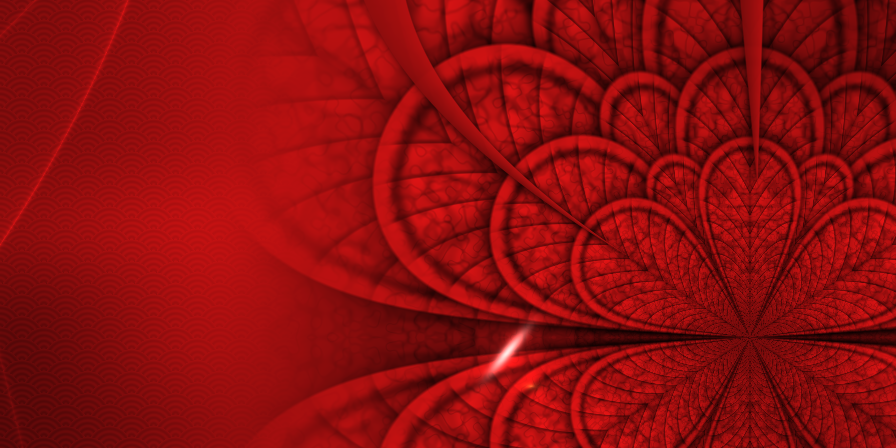
Reproduce this background procedurally as a WebGL 2 fragment shader.

```glsl
#version 300 es
precision highp float;

uniform vec2 u_resolution;
out vec4 outColor;

const vec3 RED_TINT = vec3(1.0, 0.088, 0.09);
const vec3 FLARE_TINT = vec3(1.0, 0.82, 0.8);
const vec2 FLOWER_CENTER = vec2(1.674, 0.247);
const vec2 FLARE_CENTER = vec2(1.133, 0.214);
const vec2 FLARE_AXIS = vec2(0.64, 0.768);
const vec2 SPARK_CENTER = vec2(1.185, 0.138);
const float PETAL_LENGTH = 0.448;
const float PETAL_GROWTH = 1.45;
const int PETAL_RINGS = 4;
const vec3 PETAL_ANGLES = vec3(1.12, 0.577, 1.571);
const vec3 PETAL_WIDTHS = vec3(0.27, 0.52, 0.42);
const float RIM_VALUE = 0.72;
const float SCALE_WIDTH = 0.098;

float hash(vec2 p) {
    p = fract(p * vec2(0.1031, 0.1137));
    p += dot(p, p.yx + 33.33);
    return fract((p.x + p.y) * p.x * 7.31);
}

float noise(vec2 p) {
    vec2 i = floor(p), f = fract(p);
    f = f * f * (3.0 - 2.0 * f);
    return mix(mix(hash(i), hash(i + vec2(1, 0)), f.x),
               mix(hash(i + vec2(0, 1)), hash(i + 1.0), f.x), f.y);
}

// Ridged noise: low along a branching web of cracks
float cracks(vec2 p) {
    float sum = 0.0, weight = 0.4;
    for (int i = 0; i < 3; i++) {
        sum += weight * smoothstep(0.0, 0.4, abs(2.0 * noise(p) - 1.0));
        p = mat2(1.6, 1.2, -1.2, 1.6) * p + 7.3;
        weight *= 0.8;
    }
    return sum;
}

// Overlapping rows of concentric arcs; the lowest covering disc wins
float waveScales(vec2 p) {
    float radius = 0.5 * SCALE_WIDTH, rowStep = 0.5 * radius;
    float firstRow = ceil((p.y - radius) / rowStep);
    for (int i = 0; i < 5; i++) {
        float row = firstRow + float(i);
        float x = mod(p.x + mod(row, 2.0) * radius, SCALE_WIDTH) - radius;
        float d = length(vec2(x, p.y - row * rowStep)) / radius;
        if (d < 1.0) return 0.5 + 0.5 * cos(d * 25.13);
    }
    return 0.5;
}

// Signed horizontal offset from a parabola that hangs from the top edge
float curveOffset(vec2 p, vec3 k) {
    float h = 1.0 - p.y;
    return p.x - (k.x + k.y * h + k.z * h * h);
}

float glowLine(float offset, float width) {
    return exp(-abs(offset) / width);
}

float backdrop(vec2 p) {
    float v = mix(0.46, 0.71, smoothstep(0.0, 0.62, p.x));
    v -= 0.09 * (1.0 - smoothstep(0.0, 0.45, p.y));
    v += 0.1 * (noise(p * vec2(2.5, 4.0) + 3.0) - 0.5);
    v += 0.07 * exp(-dot((p - vec2(0.25, 0.5)) * vec2(3, 9), (p - vec2(0.25, 0.5)) * vec2(3, 9)));
    float patternFade = 1.0 - smoothstep(0.3, 0.75, p.x);
    v += 0.075 * (waveScales(p) - 0.6) * patternFade;

    // Translucent veils with lit edges on the far left
    float veil = curveOffset(p, vec3(0.286, -0.38, -0.26));
    v += 0.24 * glowLine(veil, 0.004) + 0.06 * exp(veil * 14.0) * step(veil, 0.0);
    v += 0.14 * glowLine(curveOffset(p, vec3(0.08, -1.0, 0.0)), 0.005);
    v += 0.1 * glowLine(curveOffset(p, vec3(-0.199, 0.25, 0.0)), 0.005);
    return v;
}

// Nested petals, mirrored in both axes, painted from the outermost inward
float flower(vec2 p, float px) {
    vec2 q = abs(p - FLOWER_CENTER);
    float r = max(length(q), 0.004);
    float angle = atan(q.y, q.x);
    float web = mix(0.5, cracks(vec2(log(r), angle) * 11.0 + 20.0), smoothstep(0.0, 0.15, r));
    float v = 0.18 + 0.25 * web;
    for (int ring = PETAL_RINGS - 1; ring >= 0; ring--) {
        float len = PETAL_LENGTH * pow(PETAL_GROWTH, float(ring));
        for (int j = 0; j < 3; j++) {
            float width = PETAL_WIDTHS[j];
            float side = abs(angle - PETAL_ANGLES[j]) / width;
            float reach = r / len;
            float e = sqrt(side * side + pow(reach, 4.0));
            float aa = min(px / (width * r) + 2.0 * px / len, 0.3);

            // Side veins sweep from the midrib to the rim
            float lobe = fract(6.0 * log(reach) - 3.2 * sin(1.57 * min(side, 1.0)));
            float vein = smoothstep(0.0, 0.14, lobe) * smoothstep(1.0, 0.94, lobe);
            float body = (0.46 + 0.2 * reach) * (0.55 + 0.62 * web);
            body *= mix(0.6, 0.92 + 0.2 * lobe, vein);
            body *= 1.0 - 0.4 * exp(-side * 22.0);
            body *= 1.0 - 0.5 * exp(-pow((e - 0.89) / 0.03, 2.0));
            body = mix(body, RIM_VALUE, 0.75 * smoothstep(0.91, 0.96, e) * smoothstep(0.2, 0.8, reach));

            v *= 1.0 - 0.62 * exp(-max(e - 1.0, 0.0) * 16.0);
            v = mix(v, body, smoothstep(1.0 + aa, 1.0 - aa, e));
        }
    }
    return v;
}

// Tapered ribbon that ends in a point, with a dark outline
float paintSpike(float v, vec2 p, vec3 curve, float len, float width, float px) {
    float taper = 1.0 - (1.0 - p.y) / len;
    float halfWidth = width * max(taper, 0.0);
    float d = curveOffset(p, curve);
    float edge = abs(d) - halfWidth;
    v *= 1.0 - 0.45 * exp(-max(edge, 0.0) * 90.0) * smoothstep(0.0, 0.1, taper);
    float shade = 0.62 + 0.12 * d / max(halfWidth, 0.002);
    return mix(v, shade, 0.9 * smoothstep(px, -px, edge) * step(0.0, taper));
}

void main() {
    vec2 p = gl_FragCoord.xy / u_resolution.y;
    float px = 1.0 / u_resolution.y;

    // Bloom, darkened toward the right corners
    float bloom = flower(p, px);
    bloom *= 1.12 - 0.42 * smoothstep(1.1, 1.9, p.x) * smoothstep(0.5, 1.0, p.y);
    bloom *= 1.0 - 0.2 * smoothstep(1.3, 2.0, p.x) * smoothstep(0.3, 0.0, p.y);
    bloom = paintSpike(bloom, p, vec3(0.859, 0.32, 1.1), 0.57, 0.047, px);
    bloom = paintSpike(bloom, p, vec3(1.678, 0.03, 0.0), 0.42, 0.026, px);
    float v = mix(backdrop(p), bloom, smoothstep(0.45, 1.12, p.x));

    // Lens flare and small glints
    vec2 f = p - FLARE_CENTER;
    vec2 local = vec2(dot(f, FLARE_AXIS), dot(f, vec2(-FLARE_AXIS.y, FLARE_AXIS.x)));
    float streak = exp(-pow(local.x / 0.055, 2.0) - pow(local.y / 0.011, 2.0));
    v += 0.28 * exp(-length(f - vec2(0.03, -0.03)) / 0.07);
    v += 0.2 * exp(-length(p - vec2(2.0, 0.17)) / 0.05);
    vec3 color = v * RED_TINT + FLARE_TINT * streak;
    color += vec3(0.3, 0.06, 0.06) * exp(-length(local * vec2(1.0, 2.5)) / 0.05);
    color += vec3(0.6, 0.4, 0.15) * exp(-length((p - SPARK_CENTER) * vec2(1.0, 2.0)) / 0.008);
    outColor = vec4(clamp(color, 0.0, 1.0), 1.0);
}
```
